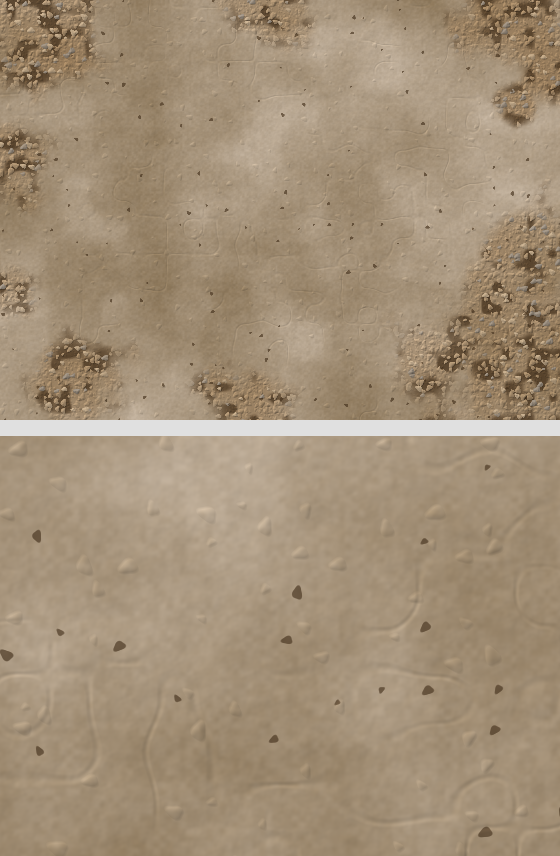
Top: the whole. Bottom: its middle third, enlarged.
This texture is drawn by a Shadertoy shader. Its source:

```glsl
// Dry, trodden sand with pale blotches, fine cracks and small pits, broken by
// patches of gravel along the borders. A height field of noise and scattered
// domes is lit from the upper left, then tinted by tone, grain and gap.

const vec3 DULL_SAND = vec3(0.565, 0.485, 0.375);
const vec3 PALE_SAND = vec3(0.690, 0.620, 0.530);
const vec3 EARTH     = vec3(0.570, 0.455, 0.320);
const vec3 DEEP      = vec3(0.270, 0.195, 0.115);
const vec3 SLATE     = vec3(0.500, 0.490, 0.480);
const vec3 CHALK     = vec3(0.730, 0.660, 0.560);

const vec2  LIGHT_DIR    = vec2(-0.6, 0.8);
const float LIGHT_STEP   = 0.0026;
const float RELIEF       = 0.10;
const float BLOTCH_SCALE = 6.0;
const float TONE_SPREAD  = 1.8;
const float PEBBLE_SCALE = 62.0;
const float GRIT_SCALE   = 120.0;
const float PIT_SCALE    = 24.0;

// Gravel patches: centre and radius, in canvas heights
const int PATCH_COUNT = 12;
const vec3 PATCHES[PATCH_COUNT] = vec3[PATCH_COUNT](
    vec3(0.08, 0.95, 0.17), vec3(0.64, 1.00, 0.10), vec3(1.23, 0.98, 0.15),
    vec3(1.33, 0.83, 0.09), vec3(1.22, 0.75, 0.06), vec3(0.02, 0.62, 0.10),
    vec3(0.00, 0.30, 0.07), vec3(0.18, 0.07, 0.12), vec3(0.60, 0.01, 0.12),
    vec3(1.25, 0.16, 0.25), vec3(1.07, 0.16, 0.12), vec3(1.30, 0.41, 0.14));

float hash(vec2 p) {
    return fract(sin(dot(p, vec2(127.1, 311.7))) * 43758.5453);
}

float noise(vec2 p) {
    vec2 i = floor(p), f = fract(p);
    f = f * f * (3.0 - 2.0 * f);
    return mix(mix(hash(i), hash(i + vec2(1, 0)), f.x),
               mix(hash(i + vec2(0, 1)), hash(i + vec2(1, 1)), f.x), f.y);
}

float fbm(vec2 p) {
    float sum = 0.0, amp = 0.533;
    for (int i = 0; i < 4; i++) {
        sum += amp * noise(p);
        p = mat2(1.6, 1.2, -1.2, 1.6) * p + 7.3;
        amp *= 0.5;
    }
    return sum;
}

// Scattered uneven domes: x = height in cells, y = random id of the top one
vec2 grains(vec2 p, float scale, float share, float size) {
    p *= scale;
    vec2 cell = floor(p), best = vec2(0.0);
    for (int y = -1; y <= 1; y++)
    for (int x = -1; x <= 1; x++) {
        vec2 c = cell + vec2(x, y);
        float id = hash(c + 5.7);
        if (hash(c + 19.3) > share) continue;
        vec2 q = p - c - 0.15 - 0.7 * vec2(hash(c), hash(c + 41.9));
        float turn = 6.283 * id, radius = size * (0.45 + 0.55 * hash(c + 73.1));
        q = mat2(cos(turn), sin(turn), -sin(turn), cos(turn)) * q * vec2(1.0, 1.4);
        float d = length(q) / radius;
        d *= 1.0 + 0.15 * sin(3.0 * atan(q.y, q.x + 1e-4) + 9.0 * id);
        float dome = radius * (1.0 - d * d);
        if (dome > best.x) best = vec2(dome, id);
    }
    return best;
}

// How far a point lies inside the ragged gravel patches, 0 to 1
float gravelMask(vec2 p) {
    float inside = -9.0;
    for (int i = 0; i < PATCH_COUNT; i++)
        inside = max(inside, 1.0 - length(p - PATCHES[i].xy) / PATCHES[i].z);
    return smoothstep(-0.25, 0.55, inside + 1.5 * (fbm(p * 12.0) - 0.5));
}

float surface(vec2 p, float gravel) {
    float h = 0.005 * fbm(p * 42.0);
    float crack = 1.0 - smoothstep(0.0, 0.07, abs(noise(p * 24.0) - 0.5));
    h -= 0.0014 * crack * smoothstep(0.45, 0.7, noise(p * 9.0 + 3.0));
    h += 0.012 * grains(p, 34.0, 0.3, 0.28).x;
    float stones = 0.012 * grains(p, PEBBLE_SCALE, 0.85, 0.6).x
                 + 0.005 * grains(p, GRIT_SCALE, 0.8, 0.6).x;
    return h + gravel * stones;
}

void mainImage(out vec4 fragColor, in vec2 fragCoord) {
    vec2 p = fragCoord / iResolution.y;
    float gravel = gravelMask(p);

    // Blotched sand
    float tone = 0.58 + TONE_SPREAD * (fbm(p * BLOTCH_SCALE + 2.0) - 0.5);
    tone += 0.30 * smoothstep(0.55, 0.85, noise(p * 11.0 + 8.0));
    tone += 0.30 * (noise(p * 190.0) - 0.5);
    vec3 color = mix(DULL_SAND, PALE_SAND, tone);

    // Earth, stones and shaded gaps of the gravel
    vec2 pebble = grains(p, PEBBLE_SCALE, 0.85, 0.6);
    float body = smoothstep(0.0, 0.12, pebble.x);
    color = mix(color, EARTH, gravel * (0.35 + 0.4 * noise(p * 7.0)));
    color = mix(color, SLATE, 0.6 * gravel * body * step(0.88, pebble.y));
    color = mix(color, CHALK, 0.5 * gravel * body * step(pebble.y, 0.15));
    float gap = (1.0 - body) * smoothstep(0.45, 0.75, noise(p * 38.0));
    color = mix(color, DEEP, 0.75 * gravel * gap);

    // Small dark pits
    float pit = grains(p + 3.1, PIT_SCALE, 0.22, 0.15).x;
    color = mix(color, DEEP, 0.65 * smoothstep(0.0, 0.06, pit));

    // Slanting light
    float rise = surface(p + LIGHT_DIR * LIGHT_STEP, gravel) - surface(p, gravel);
    color *= 1.0 + 1.6 * RELIEF * clamp(-rise / LIGHT_STEP, -2.0, 1.3);
    fragColor = vec4(clamp(color, 0.0, 1.0), 1.0);
}
```
